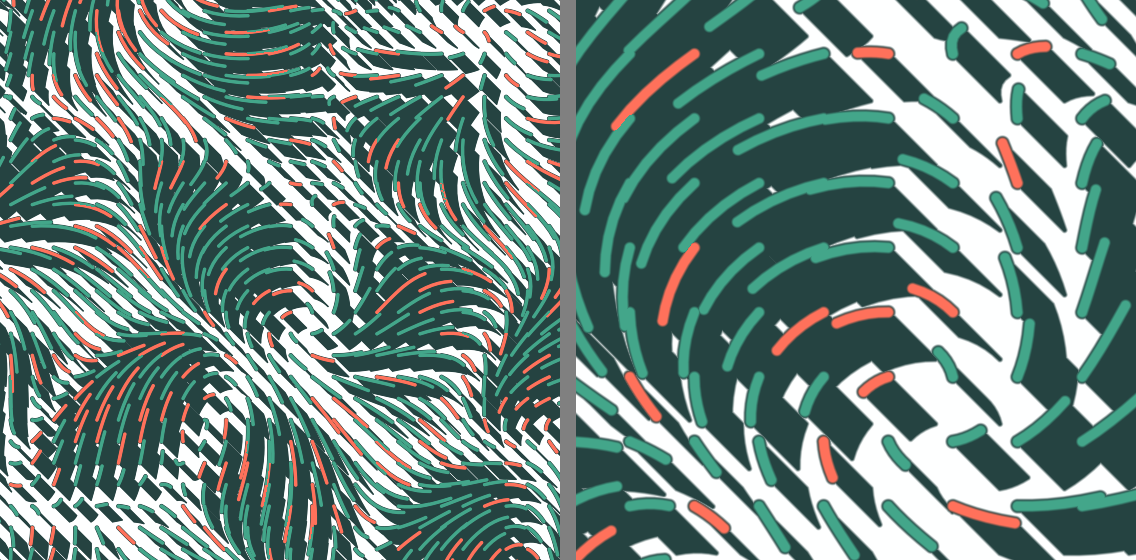
Left: the whole. Right: its middle third, enlarged.
Reproduce this pattern procedurally as a three.js fragment shader.

```glsl
// Flow-field strokes: from every point of a square grid a short curved line is
// traced along a smooth vector field. Each line is green or coral and casts a
// flat dark shadow, swept towards the lower right, on a white ground.

varying vec2 vUv;

const vec3 PAPER  = vec3(0.995, 1.0, 1.0);
const vec3 SHADOW = vec3(0.145, 0.262, 0.255);
const vec3 GREEN  = vec3(0.262, 0.650, 0.540);
const vec3 CORAL  = vec3(1.0, 0.445, 0.355);

const float GRID = 26.0;            // stroke origins per canvas side
const int   STEPS = 5;              // straight pieces per stroke
const float STROKE_LENGTH = 0.058;  // length at unit speed
const float MIN_SPEED = 0.3;
const float MAX_SPEED = 1.35;
const float STROKE_RADIUS = 0.0031;
const float OUTLINE_RADIUS = 0.0041;
const float SHADOW_RADIUS = 0.0014; // rounding of the shadow corners
const vec2  SHADOW_SWEEP = vec2(0.028, -0.028);
const float CORAL_SHARE = 0.25;
const float DIAGONAL_DRIFT = 0.5;   // pull of the flow along the shadow
const float EDGE = 0.001;           // half width of the smoothed edge

float hash(vec2 cell) {
  vec3 q = fract(vec3(cell.xyx) * vec3(0.1031, 0.1030, 0.0973));
  q += dot(q, q.yzx + 33.33);
  return fract((q.x + q.y) * q.z);
}

float cross2(vec2 a, vec2 b) {
  return a.x * b.y - a.y * b.x;
}

float segmentDistance(vec2 p, vec2 a, vec2 b) {
  vec2 ab = b - a;
  float t = clamp(dot(p - a, ab) / max(dot(ab, ab), 1e-9), 0.0, 1.0);
  return length(p - a - ab * t);
}

// Distance to the parallelogram swept by segment a-b; zero inside.
float sweepDistance(vec2 p, vec2 a, vec2 b) {
  vec2 ab = b - a;
  float area = cross2(ab, SHADOW_SWEEP);
  if (abs(area) > 1e-8) {
    float u = cross2(p - a, SHADOW_SWEEP) / area;
    float v = cross2(ab, p - a) / area;
    if (min(u, v) >= 0.0 && max(u, v) <= 1.0) return 0.0;
  }
  float farEdge = segmentDistance(p, a + SHADOW_SWEEP, b + SHADOW_SWEEP);
  float endEdge = segmentDistance(p, b, b + SHADOW_SWEEP);
  return min(farEdge, endEdge);
}

// Warped waves along and across the falling diagonal.
vec2 flow(vec2 p) {
  p += 0.055 * sin(p.yx * vec2(8.3, 7.1) + vec2(0.7, 2.9));
  float along = DIAGONAL_DRIFT
    + 0.60 * sin(dot(p, vec2(9.0, -6.0)) + 3.6)
    + 0.48 * sin(dot(p, vec2(5.0, 13.0)) + 1.2);
  float across = 0.64 * sin(dot(p, vec2(11.5, 5.0)) + 4.1)
    + 0.50 * sin(dot(p, vec2(-7.0, 12.0)) + 0.4);
  vec2 v = 0.7071 * (along * vec2(1.0, -1.0) + across * vec2(1.0, 1.0));
  float speed = length(v);
  return v * clamp(speed, MIN_SPEED, MAX_SPEED) / max(speed, 1e-4);
}

void main() {
  vec2 p = vUv;
  vec2 home = floor(p * GRID);
  float strokeDist = 1.0;
  float shadowDist = 1.0;
  vec3 ink = GREEN;

  // Trace every stroke whose line or shadow can reach this point.
  for (int j = -2; j <= 3; j++) {
    for (int i = -3; i <= 2; i++) {
      vec2 cell = home + vec2(float(i), float(j));
      vec2 a = (cell + 0.5) / GRID;
      float lineDist = 1.0;
      shadowDist = min(shadowDist, segmentDistance(p, a, a + SHADOW_SWEEP));
      for (int k = 0; k < STEPS; k++) {
        vec2 b = a + flow(a) * STROKE_LENGTH / float(STEPS);
        lineDist = min(lineDist, segmentDistance(p, a, b));
        shadowDist = min(shadowDist, sweepDistance(p, a, b));
        a = b;
      }
      if (lineDist < strokeDist) {
        strokeDist = lineDist;
        ink = hash(cell + 17.0) < CORAL_SHARE ? CORAL : GREEN;
      }
    }
  }

  // Layers: paper, shadow with stroke outline, coloured stroke.
  float dark = min(shadowDist - SHADOW_RADIUS, strokeDist - OUTLINE_RADIUS);
  vec3 color = mix(SHADOW, PAPER, smoothstep(-EDGE, EDGE, dark));
  color = mix(ink, color, smoothstep(-EDGE, EDGE, strokeDist - STROKE_RADIUS));
  gl_FragColor = vec4(color, 1.0);
}
```
